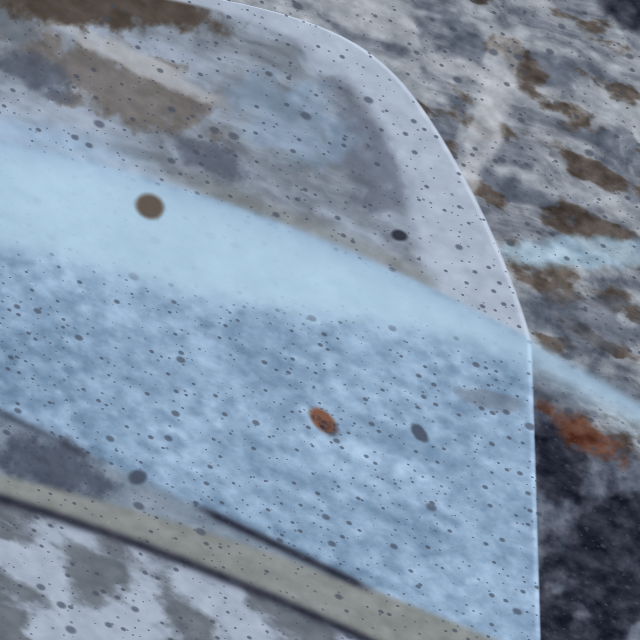
Write a WebGL 2 fragment shader that draws this texture.

```glsl
#version 300 es
precision highp float;
// A pale translucent sheet with a curved rim and bright fold, lying over streaked weathered rock.
uniform vec2 u_resolution;
out vec4 outColor;

const vec3 SHADOW = vec3(.17, .18, .23);
const vec3 SLATE = vec3(.33, .36, .42);
const vec3 STONE = vec3(.47, .50, .54);
const vec3 SHEET = vec3(.54, .645, .755);
const vec3 GLOW = vec3(.67, .785, .87);
const vec3 RIM = vec3(.67, .72, .79);
const vec3 CHALK = vec3(.68, .70, .73);
const vec3 BEIGE = vec3(.53, .55, .55);
const vec3 EARTH = vec3(.29, .25, .22);
const vec3 RUST = vec3(.37, .22, .16);

float hash(vec2 p) {
  p = fract(p * vec2(.1031, .1137));
  p += dot(p, p.yx + 33.33);
  return fract((p.x + p.y) * p.x * 7.31);
}
float noise(vec2 p) {
  vec2 i = floor(p), f = fract(p);
  f = f * f * (3. - 2. * f);
  return mix(mix(hash(i), hash(i + vec2(1, 0)), f.x),
             mix(hash(i + vec2(0, 1)), hash(i + vec2(1, 1)), f.x), f.y);
}
float fbm(vec2 p) {
  float sum = 0., amp = .5;
  for (int i = 0; i < 5; i++) {
    sum += amp * noise(p);
    p = mat2(1.6, 1.2, -1.2, 1.6) * p + 17.3;
    amp *= .5;
  }
  return sum;
}
vec2 rotate(vec2 p, float a) {
  float c = cos(a), s = sin(a);
  return vec2(c * p.x + s * p.y, c * p.y - s * p.x);
}
// Soft ellipse with a ragged outline
float blot(vec2 p, vec2 center, vec2 radius, float angle, float ragged) {
  float d = length(rotate(p - center, angle) / radius);
  return 1. - smoothstep(.65, 1.25, d + ragged * (fbm(p * 38.) - .48));
}
// Soft line around signed offset d
float streak(float d, float width) { return exp(-d * d / (width * width)); }
float above(float d, float blur) { return smoothstep(-blur, blur, d); }

// Scattered flecks, one per grid cell, stretched along the grain
float flecks(vec2 grain, float cells, float density) {
  vec2 g = grain * cells, id = floor(g);
  vec2 jitter = vec2(hash(id + 3.1), hash(id + 47.7)) * .4 + .3;
  float size = mix(.08, .27, hash(id + 91.3));
  float d = length((fract(g) - jitter) * vec2(.8, 1.35));
  return step(1. - density, hash(id + 130.)) * (1. - smoothstep(size * .4, size, d));
}
// Right border of the sheet: nearly upright below, an arch above
float rimX(float y) {
  float t = max(y - .466, 0.);
  return .845 - .03 * min(y, .466) - .28 * t - .5 * t * t - .188 * pow(t / .534, 12.);
}

void main() {
  vec2 p = gl_FragCoord.xy / u_resolution;
  vec2 grain = rotate(p, -.46);
  float broad = fbm(p * 7. + 4.), fine = fbm(grain * vec2(45., 75.));
  float veins = fbm(grain * vec2(11., 42.) + 3. * broad);
  float inside = above(rimX(p.y) - p.x, .002);
  float foldTop = p.y - (.78 - .21 * p.x - .2 * p.x * p.x);
  float foldWidth = mix(.165, .045, smoothstep(.25, .85, p.x));

  // Bare rock to the right
  vec3 rock = mix(SLATE, CHALK, smoothstep(.25, .65, veins));
  rock = mix(rock, STONE, .3);
  rock = mix(rock, EARTH, .8 * smoothstep(.56, .7, fbm(grain * vec2(14., 30.) + 9.)));
  rock = mix(rock, CHALK + .04, .75 * blot(p, vec2(.765, .83), vec2(.035, .13), -.3, .9));
  rock = mix(rock, GLOW - .04, .75 * blot(p, vec2(.92, .605), vec2(.14, .025), 0., .7));
  rock = mix(rock, SLATE, .6 * blot(p, vec2(.91, .49), vec2(.1, .06), -.4, 1.5));
  rock = mix(rock, SHADOW, .9 * blot(p, vec2(.99, .99), vec2(.08, .035), -.6, .6));
  vec3 hollow = mix(SHADOW, SLATE + .05, smoothstep(.4, .65, fbm(p * 16.)));
  rock = mix(rock, hollow, above(-foldTop - .085, .02));
  rock = mix(rock, RUST, .85 * blot(p, vec2(.915, .32), vec2(.07, .025), -.6, 1.2));

  // Rock seen through the upper sheet
  vec3 upper = mix(STONE - .05, RIM - .05, smoothstep(.3, .65, .5 * veins + .5 * broad));
  upper = mix(upper, EARTH + .09, .65 * blot(p, vec2(.18, .87), vec2(.17, .055), -.4, 1.6));
  upper = mix(upper, SLATE, .8 * blot(p, vec2(.06, .885), vec2(.065, .03), -.4, 1.2));
  upper = mix(upper, SLATE, .75 * blot(p, vec2(.33, .75), vec2(.07, .025), -.45, 1.2));
  upper = mix(upper, SLATE + .06, .75 * blot(p, vec2(.575, .76), vec2(.05, .12), .45, 1.3));
  upper = mix(upper, SHEET - .03, .5 * blot(p, vec2(.46, .81), vec2(.1, .06), -.4, 1.2));
  upper = mix(upper, CHALK, .8 * blot(p, vec2(.2, .91), vec2(.15, .016), -.46, .9));
  upper = mix(upper, EARTH, .9 * blot(p, vec2(.16, .99), vec2(.2, .035), -.1, 1.4));
  upper = mix(upper, SHEET + .06, .8 * streak(foldTop - .02, .025) * (1. - smoothstep(.1, .3, p.x)));
  upper = mix(upper, BEIGE - .03, .6 * streak(foldTop - .015, .014) * smoothstep(.2, .4, p.x));
  float rimBand = above(p.x - rimX(p.y) + .085 + .04 * smoothstep(.76, .62, p.y), .018);
  upper = mix(upper, RIM, .9 * rimBand);

  // Lower sheet with the beige ledge and its dark seams
  vec3 lower = SHEET + .22 * (broad - .5) + .16 * (fine - .48);
  lower = mix(lower, SLATE + .1, .6 * blot(p, vec2(.77, .375), vec2(.06, .016), -.25, .8));
  lower = mix(lower, SHEET - .1, .6 * blot(p, vec2(.61, .315), vec2(.1, .02), -.4, .9));
  float seam = p.y - (.355 - .478 * p.x), ledge = p.y - (.258 - .24 * p.x - .12 * p.x * p.x);
  float crack = p.y - (.221 - .3 * p.x - .15 * p.x * p.x);
  lower = mix(lower, STONE + .02, .65 * above(-seam, .012));
  lower = mix(lower, SLATE - .04, .85 * blot(p, vec2(.085, .265), vec2(.1, .045), -.45, 1.2));
  lower = mix(lower, BEIGE, above(-ledge, .008));
  vec3 base = mix(STONE - .06, RIM - .03, smoothstep(.38, .58, fbm(grain * vec2(12., 25.))));
  lower = mix(lower, base, above(-crack, .006));
  lower = mix(lower, SHADOW, .9 * streak(crack, .009));
  float seamGap = smoothstep(.29, .34, p.x) * (1. - smoothstep(.55, .59, p.x));
  lower = mix(lower, SHADOW, streak(seam, .008) * max(.9 * seamGap, .5 * above(.14 - p.x, .03)));

  // Join the surfaces and light the fold
  vec3 color = mix(rock, mix(lower, upper, above(foldTop, .006)), inside);
  float fold = above(-foldTop, .012) * above(foldTop + foldWidth, .03);
  vec3 foldColor = mix(GLOW, SHEET + .04, .5 * streak(foldTop, .025));
  color = mix(color, foldColor + .08 * (broad - .5), fold * mix(.85, .95, inside));
  color += .1 * inside * streak(p.x - rimX(p.y) + .004, .004);

  // Grain and scattered flecks
  color += (fine - .48) * mix(.3, .12, inside) * (1. - .7 * fold);
  float specks = max(flecks(grain, 26., .2), max(flecks(grain + 5., 48., .28), .7 * flecks(grain + 9., 85., .3)));
  color = mix(color, SLATE - .06, .65 * specks * (1. - .93 * fold));

  // Two fallen leaves and larger dark spots
  color = mix(color, EARTH + .07, .95 * blot(p, vec2(.233, .678), vec2(.023, .018), -.5, .4));
  float leaf = blot(p, vec2(.506, .342), vec2(.029, .014), -.75, .3);
  color = mix(color, mix(SHADOW, RUST + .12, smoothstep(.3, .6, fine)), leaf);
  color = mix(color, SHADOW, .9 * blot(p, vec2(.625, .632), vec2(.014, .009), -.3, .4));
  color = mix(color, SLATE - .08, .8 * blot(p, vec2(.216, .255), vec2(.016, .013), 0., .8));
  color = mix(color, SLATE - .08, .8 * blot(p, vec2(.655, .325), vec2(.02, .009), -.9, .9));
  outColor = vec4(clamp(color, 0., 1.), 1.);
}
```
